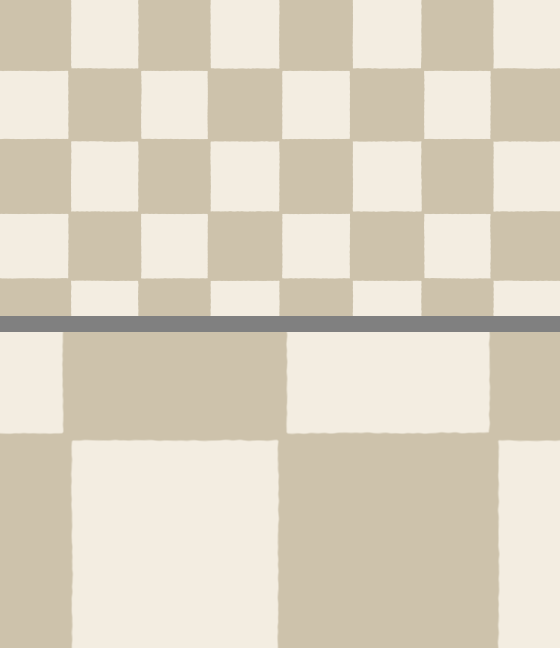
Top, the full canvas; bottom, a detail of the centre.
Write a Shadertoy shader that draws this pattern.

```glsl
// Hand-cut checkerboard of cream squares with slim gaps on a warm tan ground.

vec2 hashGradient(vec2 cell) {
    vec3 h = fract(cell.xyx * vec3(0.1031, 0.1030, 0.0973));
    h += dot(h, h.yzx + 33.33);
    float angle = 6.2832 * fract((h.x + h.y) * h.z);
    return vec2(cos(angle), sin(angle));
}

float gradientNoise(vec2 p) {
    vec2 i = floor(p), f = fract(p);
    vec2 u = f * f * f * (f * (f * 6.0 - 15.0) + 10.0);
    vec2 e = vec2(0.0, 1.0);
    return mix(
        mix(dot(hashGradient(i), f), dot(hashGradient(i + e.yx), f - e.yx), u.x),
        mix(dot(hashGradient(i + e), f - e), dot(hashGradient(i + 1.0), f - 1.0), u.x),
        u.y);
}

// Position of the k-th grid line on each axis, with uneven hand spacing.
vec2 gridLine(vec2 k) {
    vec2 drift = vec2(1.6 * sin(0.9 * k.x - 3.96) + 0.5 * cos(3.14159 * k.x),
                      0.5 - 2.5 * sin(2.3 * k.y - 8.05)) / 96.0;
    // Outer lines lie past the border so the edge squares bleed off.
    vec2 bleed = 0.1 * vec2(step(7.5, k.x) - step(k.x, 0.5), -step(k.y, 0.5));
    return k + drift + bleed;
}

float roundedBox(vec2 p, vec2 halfSize, float radius) {
    vec2 q = abs(p) - halfSize + radius;
    return length(max(q, 0.0)) + min(max(q.x, q.y), 0.0) - radius;
}

void mainImage(out vec4 fragColor, in vec2 fragCoord) {
    // Eight columns by four and a half rows, counted from the top left.
    float pixel = 4.5 / iResolution.y;
    vec2 p = fragCoord * pixel;
    p.y = 4.5 - p.y;

    // Find the cell between the drifting lines.
    vec2 cell = floor(p);
    cell += step(gridLine(cell + 1.0), p) - step(p, gridLine(cell));
    vec2 lower = gridLine(cell), upper = gridLine(cell + 1.0);

    // Inset square with a slow waver and a fine rough edge.
    vec2 halfSize = 0.5 * (upper - lower) - vec2(0.021, 0.0175);
    float d = roundedBox(p - 0.5 * (lower + upper), halfSize, 0.008);
    d += 0.006 * gradientNoise(p * 2.3 + cell * 5.7);
    d += 0.005 * gradientNoise(p * 24.0 + cell * 3.1);

    float edge = max(0.6 * pixel, 0.006);
    float cream = mod(cell.x + cell.y, 2.0) * smoothstep(edge, -edge, d);
    vec3 color = mix(vec3(0.802, 0.762, 0.672), vec3(0.953, 0.929, 0.882), cream);
    fragColor = vec4(color, 1.0);
}
```
